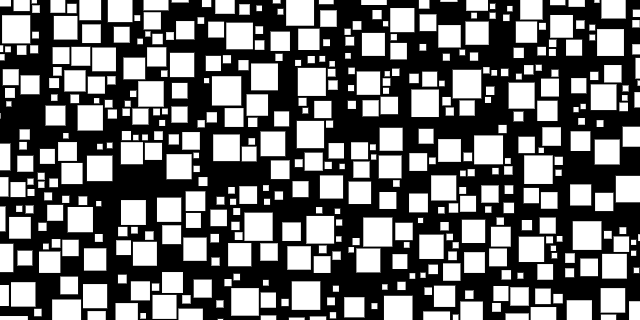
Write a Shadertoy shader that draws this pattern.

```glsl
const float TILE = 0.235;       // mean width of a packing tile
const float GAP = 0.006;        // least space between squares
const int ATTEMPTS = 110;
const int MAX_SQUARES = 26;
const vec3 BACKGROUND = vec3(0.0);
const vec3 SQUARE_COLOR = vec3(1.0);

float hash(vec2 p) {
    return fract(sin(dot(p, vec2(127.1, 311.7))) * 43758.5453);
}

// Signed distance to a box in the maximum metric
float boxDistance(vec2 p, vec2 center, vec2 halfSize) {
    vec2 d = abs(p - center) - halfSize;
    return max(d.x, d.y);
}

float edgeOffset(vec2 vertex) {
    return 0.5 * (hash(vertex + 3.7) - 0.5);
}

// Irregular pinwheel tiling: bounds as (left, bottom, right, top)
vec4 tileBounds(vec2 cell) {
    float a = edgeOffset(cell);
    float b = edgeOffset(cell + vec2(1, 0));
    float c = edgeOffset(cell + vec2(0, 1));
    float d = edgeOffset(cell + vec2(1, 1));
    bool even = mod(cell.x + cell.y, 2.0) < 0.5;
    vec4 offsets = even ? vec4(c, a, b, d) : vec4(a, b, d, c);
    return vec4(cell, cell + 1.0) + offsets;
}

vec2 findTile(vec2 p) {
    vec2 base = floor(p);
    vec2 found = base;
    for (int y = -1; y <= 1; y++)
    for (int x = -1; x <= 1; x++) {
        vec2 cell = base + vec2(x, y);
        vec4 b = tileBounds(cell);
        if (all(greaterThanEqual(p, b.xy)) && all(lessThan(p, b.zw))) found = cell;
    }
    return found;
}

// Wide empty slots, one per column, wandering around mid height
float slotDistance(vec2 p) {
    float spacing = 0.353;
    float column = floor((p.x + 0.1) / spacing);
    vec2 jitter = vec2(hash(vec2(column, 4.1)), hash(vec2(column, 8.6))) - 0.5;
    vec2 center = vec2(0.073 + column * spacing, 0.55) + jitter * vec2(0.03, 0.2);
    return boxDistance(p, center, vec2(0.068, 0.029));
}

// Smallest and largest half side, from big squares down to small ones
vec2 sizeRange(float progress) {
    if (progress < 0.08) return vec2(0.033, 0.046);
    if (progress < 0.48) return vec2(0.023, 0.033);
    return vec2(0.008, 0.017);
}

// Greedy packing of one tile; returns the distance to its nearest square
float packedSquares(vec2 p, vec2 cell, vec4 bounds) {
    vec3 placed[MAX_SQUARES];
    int count = 0;
    float nearest = 1.0;
    vec2 middle = 0.5 * (bounds.xy + bounds.zw);
    vec2 extent = 0.5 * (bounds.zw - bounds.xy) - 0.5 * GAP;

    for (int i = 0; i < ATTEMPTS; i++) {
        if (count >= MAX_SQUARES) break;
        vec2 seed = cell + float(i) * vec2(0.37, 0.73);
        vec2 range = sizeRange(float(i) / float(ATTEMPTS));
        float halfSide = mix(range.x, range.y, hash(seed + 1.9));
        vec2 spread = vec2(hash(seed + 5.3), hash(seed + 9.1)) * 2.0 - 1.0;
        vec2 center = middle + spread * (extent - halfSide);

        // Free room around the candidate
        float room = min(-boxDistance(center, middle, extent), slotDistance(center));
        for (int j = 0; j < count; j++) {
            float d = boxDistance(center, placed[j].xy, vec2(placed[j].z));
            room = min(room, d - GAP);
        }

        // Shrink to fit, or skip when too tight
        if (room >= range.x) {
            halfSide = min(halfSide, room);
            placed[count] = vec3(center, halfSide);
            count++;
            nearest = min(nearest, boxDistance(p, center, vec2(halfSide)));
        }
    }
    return nearest;
}

void mainImage(out vec4 fragColor, in vec2 fragCoord) {
    vec2 p = fragCoord / iResolution.y;
    float pixel = 1.0 / iResolution.y;
    vec2 origin = vec2(0.37, 0.42);

    vec2 cell = findTile(p / TILE + origin);
    vec4 bounds = (tileBounds(cell) - origin.xyxy) * TILE;
    float d = packedSquares(p, cell, bounds);

    float coverage = clamp(0.5 - d / pixel, 0.0, 1.0);
    fragColor = vec4(mix(BACKGROUND, SQUARE_COLOR, coverage), 1.0);
}
```
